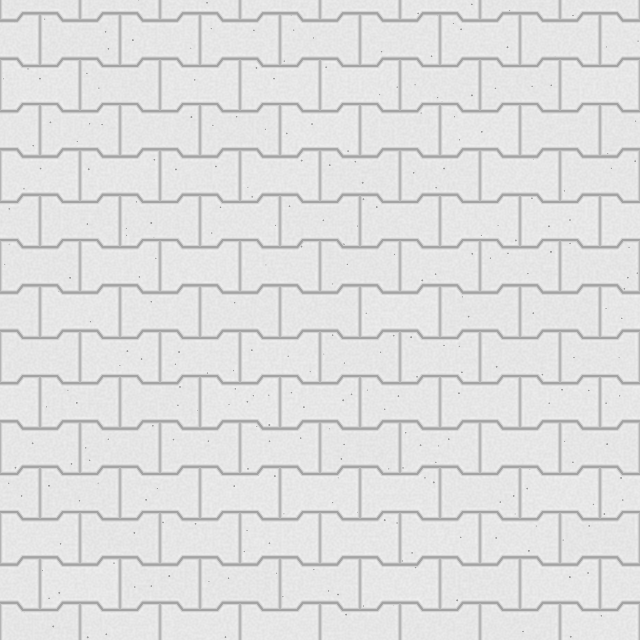
Reproduce this pattern procedurally as a Shadertoy shader.

```glsl
// Pale concrete paving of interlocking bone-shaped blocks, 8 across, in a running bond.
// Joints are distances to a stepped line between courses and to upright butt joints;
// gradient noise gives the grain and a jittered grid scatters dark aggregate specks.

const float COURSE = 0.5667;  // course height, in block widths
const float STEP = 0.045;     // half the rise of the stepped joint

vec2 hash2(vec2 p) {
    vec3 q = fract(p.xyx * vec3(0.1031, 0.1030, 0.0973));
    q += dot(q, q.yzx + 33.33);
    return fract((q.xx + q.yz) * q.zy);
}

float gradientDot(vec2 cell, vec2 f, vec2 corner) {
    float angle = 6.2832 * hash2(cell + corner).x;
    return dot(vec2(cos(angle), sin(angle)), f - corner);
}

float gradientNoise(vec2 p) {
    vec2 i = floor(p), f = p - i;
    vec2 u = f * f * f * (f * (f * 6.0 - 15.0) + 10.0);
    return mix(mix(gradientDot(i, f, vec2(0, 0)), gradientDot(i, f, vec2(1, 0)), u.x),
               mix(gradientDot(i, f, vec2(0, 1)), gradientDot(i, f, vec2(1, 1)), u.x), u.y);
}

float segmentDistance(vec2 p, vec2 a, vec2 b) {
    vec2 ab = b - a;
    return length(p - a - ab * clamp(dot(p - a, ab) / dot(ab, ab), 0.0, 1.0));
}

// Distance to the stepped joint, folded so that one ramp sits at the origin
float steppedJoint(vec2 q) {
    vec2 ramp = vec2(0.035, STEP);
    float d = segmentDistance(q, -ramp, ramp);
    d = min(d, segmentDistance(q, ramp, vec2(0.3, STEP)));
    return min(d, segmentDistance(q, -ramp, vec2(-0.3, -STEP)));
}

// Coverage of small dark specks, one candidate per jittered cell
float specks(vec2 p, float pixel) {
    vec2 g = p * 4.3, cell = floor(g);
    vec2 rnd = hash2(cell + 71.0);
    vec2 centre = 0.1 + 0.8 * hash2(cell + 19.0);
    float radius = mix(0.006, 0.012, rnd.y);
    float d = length(g - cell - centre) / 4.3;
    float soft = max(0.003, 0.5 * pixel);
    return step(rnd.x, 0.28) * (1.0 - smoothstep(radius - soft, radius + soft, d));
}

void mainImage(out vec4 fragColor, in vec2 fragCoord) {
    float scale = 8.0 / min(iResolution.x, iResolution.y);
    vec2 p = fragCoord * scale;

    // Nearest stepped joint, and the course this point lies in
    float y = p.y - 0.421;
    float joint = floor(y / COURSE + 0.5);
    vec2 q = vec2(abs(fract(p.x - 0.5 * mod(joint, 2.0)) - 0.5) - 0.25, y - joint * COURSE);
    float profile = STEP * clamp(q.x / 0.035, -1.0, 1.0);
    float course = q.y > profile ? joint : joint - 1.0;

    // Upright joints, shifted half a block on every other course
    float x = p.x - 0.5 * mod(course + 1.0, 2.0);
    float upright = abs(fract(x + 0.5) - 0.5);
    float stepped = steppedJoint(q);
    float d = min(upright, stepped);

    // Block face: tone per block, fine grain, specks
    float face = 0.902 + 0.008 * (hash2(vec2(floor(x), course) + 40.0).x - 0.5);
    face += 0.035 * gradientNoise(p * 29.0) + 0.012 * gradientNoise(p * 11.0);
    face = mix(face, 0.52, 0.8 * specks(p, scale));

    // Bevel: bright lip, then a soft grey slope into the joint
    float lip = (d - 0.047) / 0.012;
    face += 0.016 * exp(-lip * lip);
    float core = mix(0.64, 0.71, smoothstep(-0.01, 0.01, stepped - upright));
    float soft = max(0.006, 0.5 * scale);
    float tone = mix(core, 0.82, smoothstep(0.0145 - soft, 0.0145 + soft, d));
    tone = mix(tone, face, smoothstep(0.028 - soft, 0.028 + soft, d));

    fragColor = vec4(vec3(tone), 1.0);
}
```
